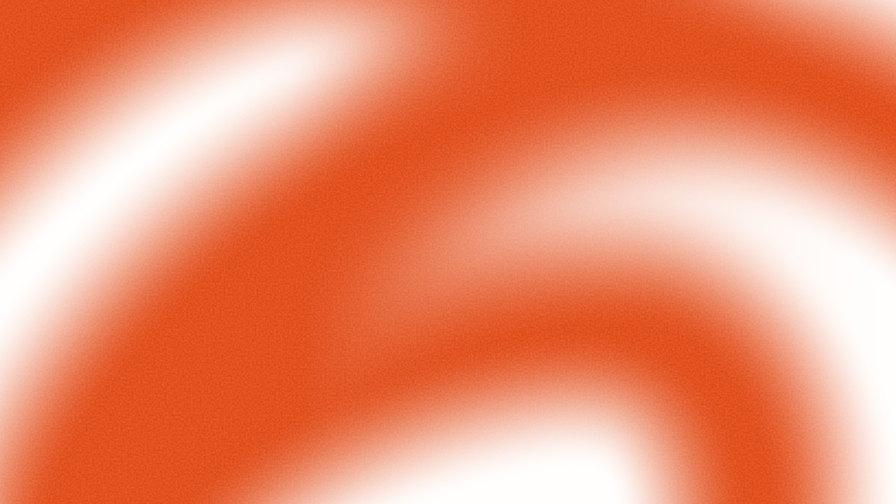
A Shadertoy shader for this background:

```glsl
// Soft white ribbons sweeping across a warm orange field, with a fine grain.
// Each ribbon lies between a parabolic arch and a lopsided dome; approximate
// signed distances to these curves are blurred into wide, smooth edges.

const vec3 ORANGE = vec3(0.886, 0.318, 0.125);
const vec3 WHITE = vec3(1.0, 0.996, 0.992);

// Arches: peak x, peak y, curvature (in canvas heights)
const vec3 LEFT_ARCH = vec3(0.75, 1.0, 0.68);
const vec3 MIDDLE_ARCH = vec3(1.33, 0.73, 0.75);
const vec3 CORNER_ARCH = vec3(1.15, 1.08, 0.40);

// Domes: centre x, left radius, right radius, height
const vec4 LEFT_DOME = vec4(1.05, 1.08, 1.08, 0.92);
const vec4 MIDDLE_DOME = vec4(1.25, 0.72, 0.405, 0.485);
const vec4 BOTTOM_DOME = vec4(1.13, 0.69, 0.224, 0.358);
const vec2 BOTTOM_SHIFT = vec2(0.0, 0.15);  // the bottom dome stands below the canvas

// Dome roundness, left and right: 2 is an ellipse, less is straighter
const vec2 ROUND = vec2(2.0, 2.0);
const vec2 STRAIGHT = vec2(1.5, 1.5);
const vec2 LOPSIDED = vec2(1.5, 2.6);

const float BLUR = 0.142;
const vec2 LEFT_FADE = vec2(0.55, 1.08);    // x where the left ribbon dissolves
const vec2 MIDDLE_FADE = vec2(0.60, 1.80);  // x where the middle ribbon emerges
const vec2 CORNER_FADE = vec2(1.20, 1.60);  // x where the corner glow sets in
const float GRAIN_SCALE = 230.0;
const float GRAIN_AMOUNT = 0.06;

// Positive above the arch
float archDistance(vec2 p, vec3 arch) {
    float dx = p.x - arch.x;
    float slope = 2.0 * arch.z * dx;
    return (p.y - arch.y + arch.z * dx * dx) / sqrt(1.0 + slope * slope);
}

// Positive outside the dome
float domeDistance(vec2 p, vec4 dome, vec2 roundness) {
    float dx = p.x - dome.x;
    bool onLeft = dx < 0.0;
    vec2 radii = vec2(onLeft ? dome.y : dome.z, dome.w);
    float power = onLeft ? roundness.x : roundness.y;
    vec2 q = abs(vec2(dx, p.y)) / radii;
    vec2 qn = pow(q, vec2(power));
    float norm = max(pow(qn.x + qn.y, 1.0 / power), 1e-4);
    vec2 gradient = pow(q / norm, vec2(power - 1.0)) / radii;
    return (norm - 1.0) / length(gradient);
}

float softStep(float distanceToEdge) {
    return smoothstep(-BLUR, BLUR, distanceToEdge);
}

vec2 hashGradient(vec2 cell) {
    vec3 h = fract(cell.xyx * vec3(0.1031, 0.1030, 0.0973));
    h += dot(h, h.yzx + 33.33);
    float angle = 6.2832 * fract((h.x + h.y) * h.z);
    return vec2(cos(angle), sin(angle));
}

float gradientNoise(vec2 p) {
    vec2 i = floor(p), f = fract(p);
    vec2 u = f * f * f * (f * (f * 6.0 - 15.0) + 10.0);
    vec2 e = vec2(0.0, 1.0);
    float a = dot(hashGradient(i), f);
    float b = dot(hashGradient(i + e.yx), f - e.yx);
    float c = dot(hashGradient(i + e.xy), f - e.xy);
    float d = dot(hashGradient(i + e.yy), f - e.yy);
    return mix(mix(a, b, u.x), mix(c, d, u.x), u.y);
}

void mainImage(out vec4 fragColor, in vec2 fragCoord) {
    vec2 p = fragCoord / iResolution.y;

    // Ribbon at upper left, dissolving towards the top
    float left = softStep(-archDistance(p, LEFT_ARCH))
               * softStep(domeDistance(p, LEFT_DOME, STRAIGHT))
               * (1.0 - smoothstep(LEFT_FADE.x, LEFT_FADE.y, p.x));

    // Ribbon emerging at the middle and bending down the right side
    float away = 1.0 - clamp((p.x - MIDDLE_FADE.x) / (MIDDLE_FADE.y - MIDDLE_FADE.x), 0.0, 1.0);
    float middle = softStep(-archDistance(p, MIDDLE_ARCH))
                 * softStep(domeDistance(p, MIDDLE_DOME, ROUND))
                 * (1.0 - away * away);

    // Glows at the bottom and in the top right corner
    float bottom = softStep(-domeDistance(p + BOTTOM_SHIFT, BOTTOM_DOME, LOPSIDED));
    float corner = softStep(archDistance(p, CORNER_ARCH))
                 * smoothstep(CORNER_FADE.x, CORNER_FADE.y, p.x);

    float light = 1.0 - (1.0 - left) * (1.0 - middle) * (1.0 - bottom) * (1.0 - corner);
    vec3 color = mix(ORANGE, WHITE, light);

    // Grain, weaker in the white
    color += GRAIN_AMOUNT * (1.0 - light) * gradientNoise(p * GRAIN_SCALE);
    fragColor = vec4(clamp(color, 0.0, 1.0), 1.0);
}
```
